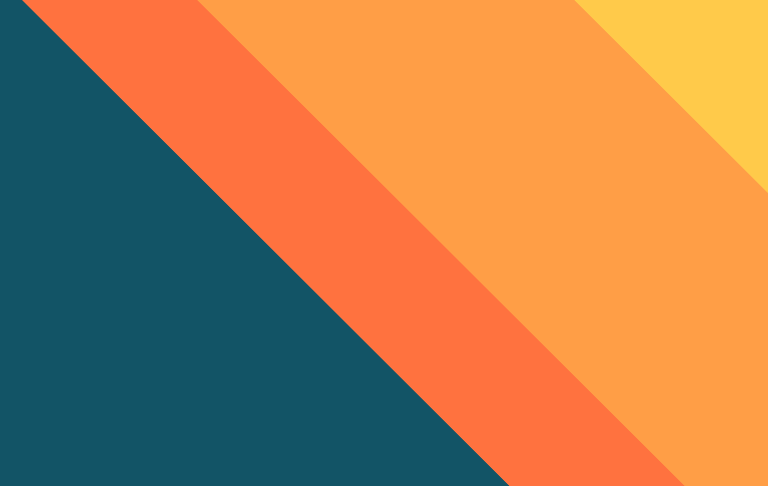
Write a Shadertoy shader that draws this background.

```glsl
// Flat diagonal bands: deep teal, coral, orange and a yellow corner.

// Soft step across a diagonal edge, about one pixel wide.
float edgeMask(float diagonal, float offset) {
    float halfWidth = 0.75 / iResolution.y;
    return smoothstep(-halfWidth, halfWidth, diagonal - offset);
}

void mainImage(out vec4 fragColor, in vec2 fragCoord) {
    // Canvas height is one unit; the diagonal is measured along the top edge.
    vec2 p = fragCoord / iResolution.y;
    float diagonal = p.x + 1.003 * (p.y - 1.0);

    // Bands layered from lower left to upper right.
    vec3 color = vec3(0.071, 0.329, 0.400);
    color = mix(color, vec3(1.0, 0.447, 0.247), edgeMask(diagonal, 0.0453));
    color = mix(color, vec3(1.0, 0.620, 0.275), edgeMask(diagonal, 0.4058));
    color = mix(color, vec3(1.0, 0.792, 0.290), edgeMask(diagonal, 1.1817));

    fragColor = vec4(color, 1.0);
}
```
